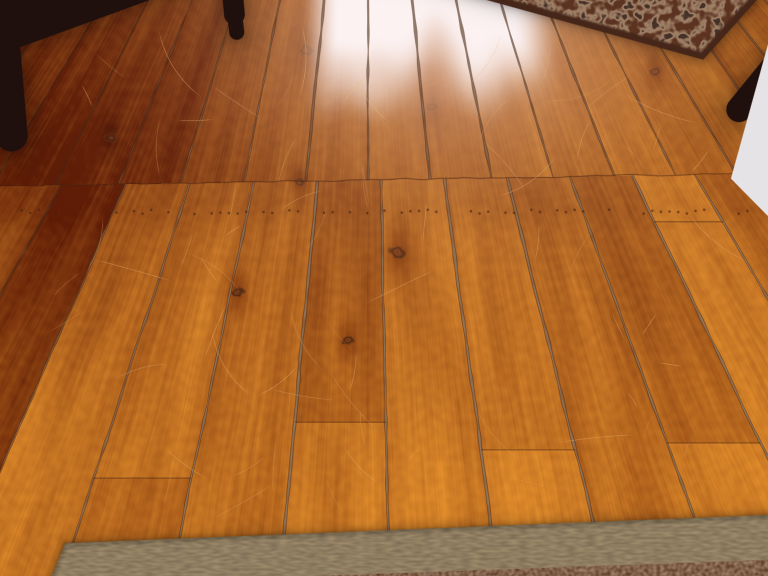
A WebGL 2 fragment shader for this texture:

```glsl
#version 300 es
precision highp float;
// Worn pine floorboards in perspective, with window glare, rug edges and furniture feet.
uniform vec2 u_resolution;
out vec4 outColor;

const vec3 WOOD_DARK = vec3(.35, .09, .005), WOOD_LIGHT = vec3(.86, .53, .16);
const vec3 GAP = vec3(.27, .13, .06), DUST = vec3(.57, .5, .42);
const vec3 SHEEN = vec3(.8, .58, .44), GLARE = vec3(.99, .95, .95), SCRATCH = vec3(.93, .72, .47);
const vec3 FURNITURE = vec3(.12, .06, .05), TAUPE = vec3(.56, .49, .38);
const vec3 BEIGE = vec3(.62, .5, .4), MAROON = vec3(.36, .2, .13), PAINT = vec3(.9, .89, .9);
// Heights of the floor joint and the nail row
const float JOINT_Y = .688, NAIL_Y = .628;
const int SCRATCHES = 72;
// Front boards: tone, height of the butt joint, tone change below it
const vec3 FRONT[12] = vec3[12](
  vec3(.56, 0, 0), vec3(.3, 0, 0), vec3(.7, 0, 0), vec3(.7, .17, -.12),
  vec3(.68, 0, 0), vec3(.58, .267, .17), vec3(.74, 0, 0), vec3(.71, .219, .12),
  vec3(.64, 0, 0), vec3(.6, .231, .2), vec3(.88, .615, -.05), vec3(.66, 0, 0));
// Knots: centre, radius
const vec3 KNOTS[8] = vec3[8](
  vec3(.691, .562, .02), vec3(.604, .408, .015), vec3(.413, .493, .015), vec3(.52, .684, .012),
  vec3(.533, .913, .018), vec3(.193, .76, .013), vec3(.75, .814, .014), vec3(1.137, .875, .013));

float pixel;

float hash(vec2 p) { return fract(sin(dot(p, vec2(127.1, 311.7))) * 43758.5); }
float corner(vec2 cell, vec2 f) { float a = 6.2832 * hash(cell); return dot(vec2(cos(a), sin(a)), f); }
float noise(vec2 p) {
  vec2 i = floor(p), f = p - i, w = f * f * (3. - 2. * f), e = vec2(1, 0);
  return mix(mix(corner(i, f), corner(i + e, f - e), w.x),
             mix(corner(i + e.yx, f - e.yx), corner(i + 1., f - 1.), w.x), w.y);
}
float fill(float d) { return 1. - smoothstep(-pixel, pixel, d); }
float bell(vec2 q) { return exp(-dot(q, q)); }
// Signed distance to a line, positive on the left of its direction
float side(vec2 p, vec4 l) { vec2 e = normalize(l.zw - l.xy); return dot(p - l.xy, vec2(-e.y, e.x)); }
float capsule(vec2 p, vec4 l, float r) {
  vec2 e = l.zw - l.xy, q = p - l.xy;
  return length(q - e * clamp(dot(q, e) / dot(e, e), 0., 1.)) - r;
}

vec3 floorboards(vec2 p) {
  // Perspective: each seam lies on a whole number of u
  float joint = p.y - JOINT_Y - .017 * (p.x - .667), depth = JOINT_Y - p.y;
  bool front = joint < 0.;
  float width = front ? .11 + .115 * depth : .1076 + .1 * depth;
  float u = (p.x - (front ? .6615 + .02 * depth : .639)) / width;
  u += .018 * noise(vec2(floor(u + .5) * 5., p.y * 9.));
  float id = floor(u), seam = floor(u + .5);
  vec3 board = FRONT[int(clamp(id + 6., 0., 11.))];
  float tone = .26 + .34 * smoothstep(-5., 0., id) + .1 * (hash(vec2(id, 2)) - .5);
  if (front) tone = board.x + board.z * fill(p.y - board.y) - .1 * smoothstep(NAIL_Y - .05, NAIL_Y + .02, p.y);
  // Long grain, fine mottling and the dim upper left
  vec2 g = vec2(u + id * 7.3, p.y + id * 3.1);
  tone += .24 * noise(g * vec2(3, 3)) + .12 * noise(g * vec2(19, 4)) + .08 * noise(g * vec2(55, 9));
  tone += .1 * noise(p * 70.) + .18 * max(depth, 0.) - .24 * bell((p - vec2(.1, .7)) * 3.7);
  vec3 col = mix(WOOD_DARK, WOOD_LIGHT, clamp(tone, 0., 1.1));
  for (int i = 0; i < 8; i++) {
    vec2 q = (p - KNOTS[i].xy) / KNOTS[i].z;
    float r = length(q * vec2(1, 1.4)) + .4 * noise(q * 1.8 + float(i));
    col *= mix(vec3(1), vec3(.76, .62, .45), bell(q * vec2(.8, .4)));
    col = mix(col, GAP * (1.2 + .4 * sin(r * 9.)), .75 * (1. - smoothstep(.4, 1., r)));
  }
  // Window reflection: broad pink sheen, then a white core
  vec2 s = (p - vec2(.77, .97)) / vec2(.31, .24);
  col = mix(col, SHEEN, .85 * bell(s) + .15 * bell(s * .45));
  float core = smoothstep(.52, .59, p.x) * (1. - smoothstep(.89, .98, p.x));
  float low = .87 + .04 * bell(vec2(p.x - .76, 0) * 20.) + .05 * noise(p * vec2(14, 9));
  col = mix(col, GLARE, core * smoothstep(low - .1, low + .07, p.y));
  // Dusty seams, butt joints and the joint across the floor
  float d = abs(u - seam) * width;
  float w = (front ? .0015 : .001) + .001 * hash(vec2(seam, 3)) + .002 * noise(vec2(seam * 9., p.y * 28.));
  float dust = (front ? .75 : .45) * smoothstep(-5.5, -2., seam) + .5 * noise(vec2(seam, p.y * 40.));
  col = mix(col, GAP, .6 * fill(d - w - .0007));
  col = mix(col, DUST, clamp(dust, 0., .8) * fill(d - w * .75));
  float cut = abs(joint + .004 * noise(p * 25.));
  if (front && board.y > 0.) cut = min(cut, abs(p.y - board.y));
  col = mix(col, GAP, .5 * fill(cut - .001));
  // Nail holes
  float slot = floor(p.x / .015);
  vec2 nail = vec2(p.x - (slot + .5) * .015, p.y - NAIL_Y - .008 * hash(vec2(slot, 4)));
  return mix(col, GAP, .6 * fill(length(nail) - .0022) * step(.45, hash(vec2(slot, 2))));
}

vec3 scratches(vec2 p, vec3 col) {
  for (int i = 0; i < SCRATCHES; i++) {
    float n = float(i), a = 6.2832 * hash(vec2(n, 3)), len = .015 + .06 * hash(vec2(n, 4));
    vec2 q = p - vec2(.1, .1) - vec2(1.2, .8) * vec2(hash(vec2(n, 1)), hash(vec2(n, 2)));
    q = mat2(cos(a), -sin(a), sin(a), cos(a)) * q;
    float d = abs(q.y - (hash(vec2(n, 5)) - .5) * 7. * q.x * q.x);
    float fade = 1. - smoothstep(len * .6, len, abs(q.x));
    col = mix(col, SCRATCH, (.15 + .3 * hash(vec2(n, 6))) * fade * fill(d - .0006));
  }
  return col;
}

vec3 furnishings(vec2 p, vec3 col) {
  // Chair feet and the dark box
  float legs = min(capsule(p, vec4(0, 1, .02, .765), .028), -side(p, vec4(.035, .918, .26, 1)));
  legs = min(legs, capsule(p, vec4(.403, 1.02, .407, .975), .018));
  legs = min(legs, capsule(p, vec4(.408, .97, .411, .944), .013));
  legs = min(legs, capsule(p, vec4(1.283, .81, 1.34, .88), .022));
  col *= 1. - .25 * exp(-max(legs, 0.) * 45.);
  col = mix(col, FURNITURE, fill(legs));
  // Patterned carpet
  float hem = min(side(p, vec4(.845, 1, 1.215, .898)), side(p, vec4(1.224, .9, 1.314, 1)));
  float motif = noise(p * 55.) + .6 * noise(p * 120.);
  vec3 pile = mix(mix(MAROON, BEIGE, smoothstep(-.3, .2, motif)), FURNITURE, .7 * smoothstep(.2, .5, motif));
  col *= 1. - .3 * exp(min(hem, 0.) * 90.);
  col = mix(col, mix(MAROON * .75, pile, smoothstep(.008, .016, hem)), fill(-hem));
  // Painted post
  float post = max(side(p, vec4(1.269, .69, 1.333, .922)), -side(p, vec4(1.269, .69, 1.333, .625)));
  col = mix(col, PAINT, fill(post));
  // Bound rug edge
  float rug = max(side(p, vec4(.113, .057, 1.333, .106)), side(p, vec4(.09, 0, .113, .057)));
  vec3 cloth = TAUPE * (.8 + .2 * smoothstep(0., .012, -rug) + .2 * noise(p * vec2(60, 220)));
  float strip = fill(side(p, vec4(.66, .004, 1.333, .028)));
  cloth = mix(cloth, mix(MAROON, BEIGE, .5 + noise(p * 150.)), .8 * strip);
  col *= 1. - .3 * exp(-max(rug, 0.) * 130.);
  return mix(col, cloth, fill(rug));
}

void main() {
  vec2 p = gl_FragCoord.xy / u_resolution.y;
  pixel = .8 / u_resolution.y;
  outColor = vec4(clamp(furnishings(p, scratches(p, floorboards(p))), 0., 1.), 1);
}
```
